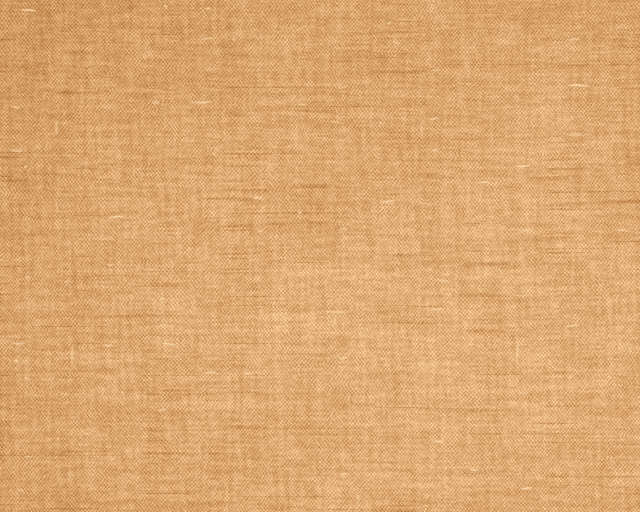
Reproduce this texture procedurally as a Shadertoy shader.

```glsl
const vec3 CLOTH_MEAN = vec3(0.858, 0.654, 0.440);
const vec3 TONE_STEP = vec3(0.051, 0.062, 0.068);  // colour change per unit of tone
const vec3 SLUB_COLOR = vec3(0.99, 0.86, 0.69);

const vec2 WEAVE_COUNT = vec2(184.0, 152.0);       // weave repeats per canvas width
const vec2 WEAVE_WOBBLE = vec2(0.26, 0.2);
const float WEAVE_DEPTH = 1.2;
const float WEAVE_CRISPNESS = 1.7;
const float FIBRE_DEPTH = 0.85;
const float WEFT_DEPTH = 0.6;
const float BAND_DEPTH = 0.25;
const float WARP_DEPTH = 0.45;
const float GAP_DEPTH = 1.1;

const vec2 GLOW_CENTRE = vec2(0.68, 0.38);
const float GLOW_LEVEL = 0.42;
const float GLOW_FALLOFF = 1.6;
const float DYE_DEPTH = 0.2;

const vec2 SLUB_GRID = vec2(14.0, 40.0);
const float WEFT_SLUB_SHARE = 0.2;
const float WARP_SLUB_SHARE = 0.07;
const float SLUB_THICKNESS = 0.0015;

const float TAU = 6.2831853;

float hash(vec2 p) {
    return fract(sin(dot(p, vec2(127.1, 311.7))) * 43758.5453);
}

float noise(vec2 p) {
    vec2 i = floor(p);
    vec2 f = fract(p);
    f = f * f * (3.0 - 2.0 * f);
    float low = mix(hash(i), hash(i + vec2(1.0, 0.0)), f.x);
    float high = mix(hash(i + vec2(0.0, 1.0)), hash(i + vec2(1.0, 1.0)), f.x);
    return mix(low, high, f.y);
}

float signedNoise(vec2 p) {
    return 2.0 * noise(p) - 1.0;
}

// Alternating raised crossings; every thread slips a little on its own
float weave(vec2 p) {
    vec2 drift = vec2(signedNoise(p * 9.0), signedNoise(p * 7.0 + 57.0));
    vec2 slip = vec2(signedNoise(p * vec2(40.0, 160.0) + 7.0),
                     signedNoise(p * vec2(110.0, 45.0) + 91.0));
    vec2 phase = TAU * (p * WEAVE_COUNT + drift + WEAVE_WOBBLE * slip);
    float relief = WEAVE_CRISPNESS * sin(phase.x) * sin(phase.y);
    relief /= sqrt(1.0 + relief * relief);
    return relief * (0.5 + noise(p * vec2(120.0, 150.0) + 13.0));
}

// Thread-to-thread variation, faint streaks and a few thin dark gaps
float threads(vec2 p) {
    float weft = signedNoise(p * vec2(30.0, 300.0));
    float band = signedNoise(p * vec2(6.0, 95.0) + 31.0);
    float warp = signedNoise(p * vec2(220.0, 34.0) + 71.0);
    float warpBand = signedNoise(p * vec2(50.0, 7.0) + 19.0);
    float gap = smoothstep(0.8, 0.94, noise(p * vec2(8.0, 300.0) + 113.0));
    return WEFT_DEPTH * weft + BAND_DEPTH * band
         + WARP_DEPTH * (warp + 0.4 * warpBand) - GAP_DEPTH * gap;
}

// Tapered pale knots lying along the x axis, at most one per cell
float slubs(vec2 p, float share, float seed, float pixel) {
    vec2 cell = floor(p * SLUB_GRID);
    vec2 key = cell + seed;
    float present = step(hash(key), share);
    vec2 jitter = vec2(hash(key + 3.7), hash(key + 8.3));
    vec2 d = p - (cell + mix(vec2(0.3), vec2(0.7), jitter)) / SLUB_GRID;
    float halfLength = mix(0.003, 0.019, pow(hash(key + 15.1), 2.0));
    float along = d.x / halfLength;
    d.y += 0.0008 * sin(along * 2.5 + TAU * jitter.x);
    float radius = SLUB_THICKNESS * (1.0 - along * along);
    float body = 1.0 - smoothstep(-pixel, pixel, abs(d.y) - radius);
    float taper = 1.0 - smoothstep(0.7, 1.1, abs(along));
    return present * body * taper * mix(0.25, 0.95, hash(key + 22.9));
}

void mainImage(out vec4 fragColor, in vec2 fragCoord) {
    float pixel = 1.0 / iResolution.x;
    vec2 p = fragCoord * pixel;
    vec2 fromGlow = fragCoord / iResolution.xy - GLOW_CENTRE;

    // Broad light and uneven dye
    float tone = GLOW_LEVEL - GLOW_FALLOFF * dot(fromGlow, fromGlow);
    tone += DYE_DEPTH * signedNoise(p * 6.0 + 5.0);

    // Cloth surface, with the weft sagging slightly across the width
    vec2 cloth = p + vec2(0.0, 0.003 * signedNoise(p * vec2(4.0, 3.0) + 23.0));
    tone += WEAVE_DEPTH * weave(cloth) + threads(cloth);
    tone += FIBRE_DEPTH * signedNoise(p * vec2(330.0, 390.0) + 43.0);
    vec3 color = CLOTH_MEAN + TONE_STEP * tone;

    // Loose pale fibres in both thread directions
    float knots = max(slubs(p, WEFT_SLUB_SHARE, 11.0, pixel),
                      0.7 * slubs(p.yx, WARP_SLUB_SHARE, 47.0, pixel));
    color = mix(color, SLUB_COLOR, knots);

    fragColor = vec4(clamp(color, 0.0, 1.0), 1.0);
}
```
